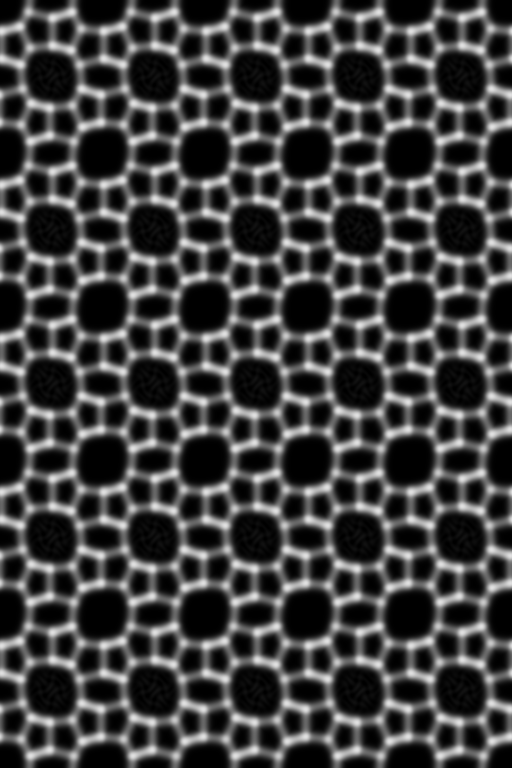
A Shadertoy shader for this pattern:

```glsl
const float ROWS = 5.0;
const vec2 CELL = vec2(153.6, 230.4);   // repeat size in lattice units
const float EDGE_WIDTH = 8.6;
const float NODE_WIDTH = 8.2;
const float LINK_LIGHT = 0.40;
const float BAR_LIGHT = 0.70;
const float NODE_LIGHT = 0.55;
const float BLEND_POWER = 4.0;
const float HOLE_RADIUS = 30.0;
const float GRAIN_LIGHT = 0.07;
const int NODES = 6;
const int EDGES = 9;
const int BARS = 2;                     // the first edges are the bright bars

// Five corners of the small ring, then the lone corner of the large hole
const vec2 NODE[NODES] = vec2[](
    vec2(2, -47), vec2(30, -40), vec2(2, -88),
    vec2(31, -97), vec2(45, -72), vec2(43, -18));

// Edge ends: ring bars, ring sides, then links between rings
const vec4 EDGE[EDGES] = vec4[](
    vec4(2, -47, 30, -40), vec4(2, -88, 31, -97),
    vec4(2, -47, 2, -88), vec4(31, -97, 45, -72), vec4(45, -72, 30, -40),
    vec4(30, -40, 43, -18), vec4(43, -18, 45.8, 18.2),
    vec4(43, -18, 78.6, -27.2), vec4(2, -47, -31.8, -43.2));

vec2 wrapCell(vec2 p) {
    return p - CELL * round(p / CELL);
}

float bell(float d, float width) {
    return exp(-d * d / (width * width));
}

// Distance to the nearest periodic copy of a segment
float edgeDistance(vec2 p, vec4 e) {
    vec2 halfEdge = 0.5 * (e.zw - e.xy);
    vec2 q = wrapCell(p - 0.5 * (e.xy + e.zw));
    float t = clamp(dot(q, halfEdge) / dot(halfEdge, halfEdge), -1.0, 1.0);
    return length(q - t * halfEdge);
}

// Half turn for odd indices, glide reflection for the upper pair
vec2 symmetry(vec2 p, int k) {
    if (k > 1) p = vec2(0.5 * CELL.x - p.x, p.y - 0.5 * CELL.y);
    return (k & 1) == 1 ? -p : p;
}

// Faint mottling in every second large hole
float holeGrain(vec2 p) {
    vec2 q = wrapCell(p);
    float waves = sin(q.x * 0.31 + 1.4 * sin(q.y * 0.17))
                * sin(q.y * 0.29 + 1.2 * sin(q.x * 0.21) + 0.8);
    float mask = exp(-pow(length(q) / HOLE_RADIUS, 4.0));
    return GRAIN_LIGHT * mask * (0.45 + 0.55 * waves);
}

void mainImage(out vec4 fragColor, in vec2 fragCoord) {
    vec2 p = (fragCoord - 0.5 * iResolution.xy) * ROWS * CELL.y / iResolution.y;
    p.y = -p.y;

    float edgeSum = 0.0;
    float shade = 1.0;
    for (int k = 0; k < 4; k++) {
        vec2 q = symmetry(p, k);
        for (int i = 0; i < EDGES; i++) {
            float level = i < BARS ? BAR_LIGHT : LINK_LIGHT;
            edgeSum += pow(level * bell(edgeDistance(q, EDGE[i]), EDGE_WIDTH), BLEND_POWER);
        }
        for (int i = 0; i < NODES; i++) {
            shade *= 1.0 - NODE_LIGHT * bell(length(wrapCell(q - NODE[i])), NODE_WIDTH);
        }
    }

    // Screen the glowing nodes over the softly joined edges
    float edgeLight = min(pow(edgeSum, 1.0 / BLEND_POWER), 1.0);
    float light = 1.0 - (1.0 - edgeLight) * shade + holeGrain(p);
    fragColor = vec4(vec3(clamp(light, 0.0, 1.0)), 1.0);
}
```
